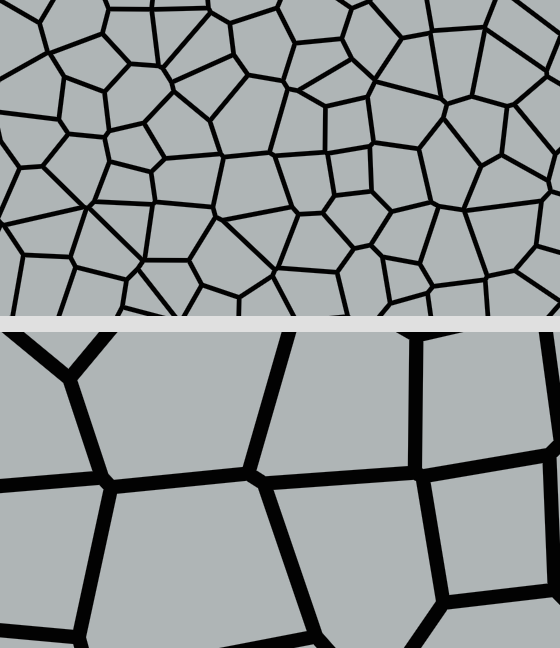
Top: the whole. Bottom: its middle third, enlarged.
Write a Shadertoy shader that draws this pattern.

```glsl
// Draws a cracked mosaic: flat grey Voronoi cells parted by even black lines.

const float CELLS_PER_HEIGHT = 5.9;    // density of the mosaic
const float LINE_WIDTH = 0.0150;       // as a share of the canvas height
const float JITTER = 1.0;              // 0 = square grid, 1 = fully scattered
const float EDGE_SOFTNESS = 1.1;       // width of the smoothed edge, in pixels
const ivec2 SEED = ivec2(37, 91);
const vec3 CELL_COLOR = vec3(0.688, 0.708, 0.714);
const vec3 LINE_COLOR = vec3(0.006);

// Integer hash of a grid cell, giving two values from 0 to 1
vec2 hash2(ivec2 cell) {
    uvec2 v = uvec2(cell + SEED + 1000) * 1664525u + 1013904223u;
    v.x += v.y * 1664525u;
    v.y += v.x * 1664525u;
    v ^= v >> 16u;
    v.x += v.y * 1664525u;
    v.y += v.x * 1664525u;
    v ^= v >> 16u;
    return vec2(v & 65535u) / 65535.0;
}

vec2 sitePosition(ivec2 cell) {
    return vec2(cell) + 0.5 + JITTER * (hash2(cell) - 0.5);
}

// Exact distance from p to the closest border between two cells
float borderDistance(vec2 p) {
    ivec2 home = ivec2(floor(p));
    ivec2 nearestCell = home;
    vec2 toNearest = vec2(0.0);
    float nearestSq = 1e9;

    // Find the site that owns this point
    for (int y = -2; y <= 2; y++)
    for (int x = -2; x <= 2; x++) {
        ivec2 cell = home + ivec2(x, y);
        vec2 toSite = sitePosition(cell) - p;
        float distSq = dot(toSite, toSite);
        if (distSq < nearestSq) {
            nearestSq = distSq;
            toNearest = toSite;
            nearestCell = cell;
        }
    }

    // Measure to the bisector with each neighbouring site
    float border = 1e9;
    for (int y = -2; y <= 2; y++)
    for (int x = -2; x <= 2; x++) {
        if (x == 0 && y == 0) continue;
        vec2 toSite = sitePosition(nearestCell + ivec2(x, y)) - p;
        vec2 across = toSite - toNearest;
        float gap = max(length(across), 1e-4);
        border = min(border, dot(0.5 * (toSite + toNearest), across / gap));
    }
    return border;
}

void mainImage(out vec4 fragColor, in vec2 fragCoord) {
    vec2 uv = fragCoord / iResolution.y;
    float border = borderDistance(uv * CELLS_PER_HEIGHT) / CELLS_PER_HEIGHT;

    // Smooth the line edge over about one pixel
    float pixel = EDGE_SOFTNESS / iResolution.y;
    float fill = clamp((border - 0.5 * LINE_WIDTH) / pixel + 0.5, 0.0, 1.0);

    fragColor = vec4(mix(LINE_COLOR, CELL_COLOR, fill), 1.0);
}
```
